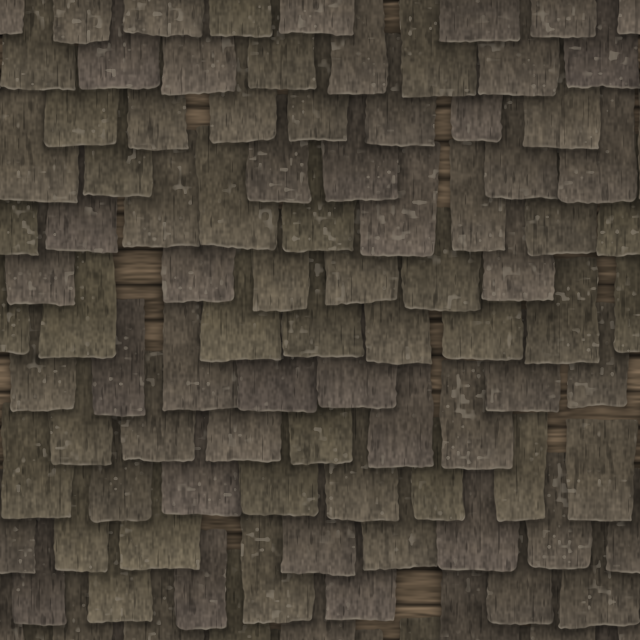
Give the GLSL for this texture, as a WebGL 2 fragment shader.

```glsl
#version 300 es
precision highp float;

uniform vec2 u_resolution;
out vec4 outColor;

const vec2 CELLS = vec2(8.0, 12.0);      // shingles across, courses down
const float COURSE_OFFSET = 0.28;        // height of the lowest course, in courses
const float MISSING = 0.09;              // share of lost shingles
const vec2 HALF_WIDTH = vec2(0.034, 0.064);
const vec2 LENGTH = vec2(0.155, 0.200);
const vec2 JITTER = vec2(0.010, 0.016);
const float CORNER = 0.006;
const float SHADOW_DROP = 0.004;
const float SHADOW_SIZE = 0.009;
const float SHADOW_DEPTH = 0.35;
const float RIM_WIDTH = 0.006;
const vec3 WOOD_LIGHT = vec3(0.375, 0.342, 0.297);
const vec3 WOOD_DARK = vec3(0.305, 0.276, 0.232);
const vec3 WOOD_RIM = vec3(0.515, 0.480, 0.425);
const vec3 TINT_GREY = vec3(0.98, 0.965, 1.01);
const vec3 TINT_MOSS = vec3(1.01, 1.015, 0.96);
const vec3 PLANK_LIGHT = vec3(0.560, 0.475, 0.380);
const vec3 PLANK_DARK = vec3(0.270, 0.230, 0.180);
const float PLANKS = 18.0;

float hash(vec2 p) {
    vec3 q = fract(vec3(p.xyx) * 0.1031);
    q += dot(q, q.yzx + 33.33);
    return fract((q.x + q.y) * q.z);
}

float noise(vec2 p) {
    vec2 i = floor(p), f = fract(p);
    f = f * f * (3.0 - 2.0 * f);
    return mix(mix(hash(i), hash(i + vec2(1, 0)), f.x),
               mix(hash(i + vec2(0, 1)), hash(i + vec2(1, 1)), f.x), f.y);
}

float roundBox(vec2 p, vec2 halfSize, float radius) {
    vec2 d = abs(p) - halfSize + radius;
    return length(max(d, 0.0)) + min(max(d.x, d.y), 0.0) - radius;
}

// Horizontal boards seen through the gaps
vec3 plankColor(vec2 uv) {
    float y = uv.y * PLANKS;
    float board = floor(y);
    float bend = noise(uv * vec2(14.0, 30.0)) * 2.5;
    float grain = noise(vec2(uv.x * 18.0 + board * 7.0, uv.y * 210.0 + bend));
    float fine = noise(uv * vec2(50.0, 330.0));
    float seam = smoothstep(0.0, 0.12, min(fract(y), 1.0 - fract(y)));
    vec3 color = mix(PLANK_DARK, PLANK_LIGHT, 0.65 * grain + 0.35 * fine);
    return color * (0.85 + 0.3 * hash(vec2(board, 3.0))) * mix(0.5, 1.0, seam);
}

// Weathered face: q is measured from the middle of the lower edge
vec3 shingleColor(vec2 q, float dist, float edgeHeight, float seed) {
    vec2 s = q + seed * vec2(31.0, 17.0);
    float grain = noise(s * vec2(170.0, 22.0)) - 0.5;
    float fine = noise(s * vec2(330.0, 110.0)) - 0.5;
    float grit = noise(s * 210.0) - 0.5;
    float blotch = noise(s * 48.0) - 0.5;
    float patches = noise(s * 26.0 + 9.0);
    vec3 color = mix(WOOD_LIGHT, WOOD_DARK, smoothstep(0.0, 0.08, q.y + blotch * 0.04));
    color *= mix(TINT_GREY, TINT_MOSS, fract(seed * 7.3));
    color *= 0.91 + 0.18 * fract(seed * 13.7);
    color *= 1.0 + 0.14 * grain + 0.24 * fine + 0.18 * grit + 0.24 * blotch;

    // Fine cracks, pale flecks and the worn rim
    color *= 1.0 - 0.2 * smoothstep(0.76, 0.92, noise(s * vec2(240.0, 35.0) + 40.0));
    float fleck = smoothstep(0.70, 0.92, noise(s * 125.0 + 3.0));
    fleck *= smoothstep(0.45, 0.75, patches);
    float low = 1.0 - smoothstep(0.002, 0.011, edgeHeight);
    float rim = (1.0 - smoothstep(0.0, RIM_WIDTH, -dist)) * mix(0.08, 0.8, low);
    rim *= smoothstep(0.1, 0.9, noise(s * 75.0)) + 0.2;
    return mix(color, WOOD_RIM, clamp(max(rim, fleck * 0.65), 0.0, 1.0));
}

void main() {
    vec2 uv = gl_FragCoord.xy / u_resolution;
    float pixel = 1.0 / min(u_resolution.x, u_resolution.y);
    vec2 p = uv * CELLS - vec2(0.0, COURSE_OFFSET);
    vec3 color = plankColor(uv);

    // Lower courses first, so that each course overlaps the one beneath
    for (float k = -2.0; k <= 1.0; k++) {
        float row = floor(p.y) + k;
        float x = p.x - 0.5 * mod(row, 2.0);
        for (float c = -1.0; c <= 1.0; c++) {
            float column = floor(x) + c;
            vec2 id = mod(vec2(column, row), CELLS) + 1.0;
            if (hash(id + 71.0) < MISSING) continue;
            float seed = hash(id);
            float tilt = hash(id + 13.0) - 0.5;
            float taper = hash(id + 29.0) - 0.5;
            float halfWidth = mix(HALF_WIDTH.x, HALF_WIDTH.y, sqrt(hash(id + 37.0)));
            float len = mix(LENGTH.x, LENGTH.y, hash(id + 43.0));

            // Uneven placing, then slightly ragged edges
            vec2 face = vec2(x - column - 0.5, p.y - row) / CELLS;
            face += (vec2(hash(id + 51.0), hash(id + 59.0)) - 0.5) * JITTER;
            vec2 bow = vec2(noise(vec2(face.y * 22.0, seed * 90.0)),
                            noise(vec2(face.x * 28.0, seed * 60.0))) - 0.5;
            vec2 chips = vec2(noise(vec2(face.y * 130.0, seed * 70.0)),
                              noise(vec2(face.x * 130.0, seed * 50.0))) - 0.5;
            vec2 q = face + bow * vec2(0.006, 0.005) + chips * 0.0025;
            q.y += tilt * 0.09 * q.x;
            vec2 halfSize = vec2(halfWidth + taper * 0.09 * (q.y - 0.04), 0.5 * len);
            vec2 center = vec2(0.0, 0.5 * len);
            float corner = CORNER * (0.4 + 2.0 * hash(id + 83.0) * hash(id + 89.0));
            float dist = roundBox(q - center, halfSize, corner);

            float drop = roundBox(q - center + vec2(0.0, SHADOW_DROP), halfSize, corner);
            color *= 1.0 - SHADOW_DEPTH * exp(-max(drop, 0.0) / SHADOW_SIZE);
            float cover = 1.0 - smoothstep(-pixel, pixel, dist);
            if (cover > 0.0) color = mix(color, shingleColor(face, dist, q.y, seed), cover);
        }
    }
    outColor = vec4(color, 1.0);
}
```
